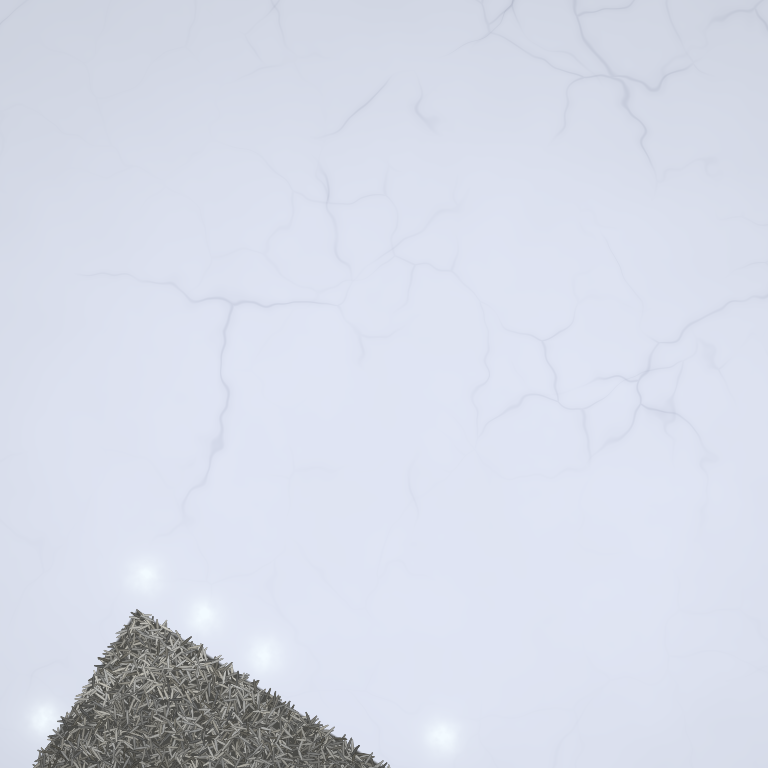
A WebGL 2 fragment shader for this texture:

```glsl
#version 300 es
precision highp float;
// Pale polished marble floor with faint veins, lamp glints and the corner of a shaggy rug.

uniform vec2 u_resolution;
out vec4 fragColor;

// Floor
const vec3 FLOOR_BRIGHT = vec3(0.876, 0.896, 0.953);
const vec3 FLOOR_DIM = vec3(0.800, 0.820, 0.868);
const vec2 LIGHT_CENTER = vec2(0.55, 0.38);
const float MOTTLE = 0.010;

// Veins
const vec3 VEIN_TINT = vec3(0.068, 0.066, 0.058);
const float VEIN_WIDTH = 0.0018;
const float VEIN_HALO = 0.008;

// Glints
const vec3 GLINT_COLOR = vec3(0.95, 0.98, 1.0);
const vec2 GLINT_START = vec2(0.189, 0.249);
const vec2 GLINT_STEP = vec2(0.078, -0.051);
const vec2 LOW_GLINT_START = vec2(0.059, 0.062);
const vec2 LOW_GLINT_STEP = vec2(0.517, -0.022);
const float GLINT_RADIUS = 0.021;

// Rug
const vec2 RUG_CORNER = vec2(0.178, 0.207);
const vec2 RUG_LEFT = vec2(-0.544, -0.839);
const vec2 RUG_RIGHT = vec2(0.844, -0.537);
const vec3 RUG_BASE = vec3(0.29, 0.29, 0.28);
const vec3 FIBRE_DARK = vec3(0.34, 0.34, 0.33);
const vec3 FIBRE_LIGHT = vec3(0.70, 0.70, 0.685);
const float FIBRE_CELL = 0.009;
const float FIBRE_HALF_LENGTH = 0.0085;
const float FIBRE_RADIUS = 0.0019;
const int FIBRE_LAYERS = 3;

vec2 hash22(vec2 p) {
    vec3 q = fract(p.xyx * vec3(0.1031, 0.1030, 0.0973));
    q += dot(q, q.yzx + 33.33);
    return fract((q.xx + q.yz) * q.zy);
}

float noise(vec2 p) {
    vec2 i = floor(p), f = fract(p);
    f = f * f * (3.0 - 2.0 * f);
    float low = mix(hash22(i).x, hash22(i + vec2(1, 0)).x, f.x);
    float high = mix(hash22(i + vec2(0, 1)).x, hash22(i + vec2(1, 1)).x, f.x);
    return mix(low, high, f.y);
}

float fbm(vec2 p) {
    float sum = 0.0, gain = 0.5;
    for (int i = 0; i < 4; i++) {
        sum += gain * noise(p);
        p = mat2(1.6, 1.2, -1.2, 1.6) * p + 17.3;
        gain *= 0.5;
    }
    return sum / 0.9375;
}

// Distance to the nearest border between scattered cells
float crackDistance(vec2 p) {
    vec2 cell = floor(p), nearest = vec2(8.0);
    for (int k = 0; k < 9; k++) {
        vec2 c = cell + vec2(k % 3 - 1, k / 3 - 1);
        vec2 r = c + hash22(c) - p;
        if (dot(r, r) < dot(nearest, nearest)) nearest = r;
    }
    float d = 8.0;
    for (int k = 0; k < 25; k++) {
        vec2 c = cell + vec2(k % 5 - 2, k / 5 - 2);
        vec2 r = c + hash22(c) - p, gap = r - nearest;
        if (dot(gap, gap) > 1e-5) d = min(d, dot(0.5 * (r + nearest), normalize(gap)));
    }
    return d;
}

float veinLayer(vec2 p, float scale, float seed, float px) {
    vec2 warp = vec2(fbm(p * 7.0 + seed), fbm(p * 7.0 + seed + 40.0)) - 0.5;
    float d = crackDistance((p + 0.16 * warp) * scale + seed) / scale;
    float line = 1.0 - smoothstep(0.0, VEIN_WIDTH + px, d);
    float halo = exp(-d * d / (VEIN_HALO * VEIN_HALO));
    float strength = smoothstep(0.40, 0.72, fbm(p * 6.0 + seed * 3.0));
    return strength * (0.65 * line + 0.30 * halo);
}

vec3 floorColor(vec2 p, float px) {
    float falloff = length((p - LIGHT_CENTER) * vec2(0.8, 1.0));
    vec3 color = mix(FLOOR_BRIGHT, FLOOR_DIM, smoothstep(0.2, 0.85, falloff));
    color += MOTTLE * (fbm(p * 14.0) - 0.5);
    float upper = smoothstep(0.22, 0.5, p.y);
    float busy = upper * smoothstep(0.5, 1.1, p.x + 0.4 * p.y);
    float veins = veinLayer(p, 3.6, 5.0, px) * mix(0.25, 1.0, upper);
    veins += veinLayer(p, 8.0, 23.0, px) * mix(0.15, 0.9, busy);
    return color - VEIN_TINT * veins;
}

// Ragged bright core inside a faint glow
float glint(vec2 p, vec2 center) {
    float r = length(p - center) / GLINT_RADIUS;
    float ragged = mix(0.35, 1.25, fbm(p * 90.0));
    return min(1.0, exp(-r * r) * ragged + 0.16 * exp(-0.2 * r * r));
}

float rugDepth(vec2 p) {
    vec2 q = p - RUG_CORNER;
    float left = RUG_LEFT.x * q.y - RUG_LEFT.y * q.x;
    float right = RUG_RIGHT.y * q.x - RUG_RIGHT.x * q.y;
    return min(left, right);
}

// Overlapping short fibres; those rooted inside the rug fray its edge
vec3 addRug(vec3 color, vec2 p, float px) {
    float depth = rugDepth(p);
    if (depth < -0.03) return color;
    color = mix(color, RUG_BASE, smoothstep(-0.001, 0.004, depth));
    float shade = mix(0.88, 1.06, smoothstep(0.0, 0.2, p.y)) + 0.24 * (fbm(p * 22.0) - 0.5);
    for (int k = 0; k < 25 * FIBRE_LAYERS; k++) {
        int layer = k / 25, n = k % 25;
        vec2 shift = vec2(0.37, 0.61) * float(layer);
        vec2 cell = floor(p / FIBRE_CELL + shift) + vec2(n % 5 - 2, n / 5 - 2);
        vec2 place = hash22(cell + 71.0 * float(layer));
        vec2 look = hash22(cell + 71.0 * float(layer) + 300.0);
        vec2 root = (cell + place - shift) * FIBRE_CELL;
        if (rugDepth(root) < 0.0) continue;
        float angle = 6.2832 * look.x;
        vec2 dir = vec2(cos(angle), sin(angle)), q = p - root;
        float along = clamp(dot(q, dir), -FIBRE_HALF_LENGTH, FIBRE_HALF_LENGTH);
        float across = length(q - dir * along);
        float radius = FIBRE_RADIUS * (1.0 - 0.5 * abs(along) / FIBRE_HALF_LENGTH);
        float cover = 1.0 - smoothstep(radius - 0.5 * px, radius + 0.5 * px, across);
        vec3 fibre = mix(FIBRE_DARK, FIBRE_LIGHT, look.y) + vec3(0.02, 0.008, -0.02) * (place.x - 0.3);
        fibre *= shade * mix(1.06, 0.72, smoothstep(0.3, 1.0, across / radius));
        color = mix(color, fibre, cover);
    }
    return color;
}

void main() {
    float px = 1.0 / min(u_resolution.x, u_resolution.y);
    vec2 p = gl_FragCoord.xy * px;
    vec3 color = floorColor(p, px);
    for (int i = 0; i < 3; i++)
        color = mix(color, GLINT_COLOR, glint(p, GLINT_START + float(i) * GLINT_STEP));
    for (int i = 0; i < 2; i++)
        color = mix(color, GLINT_COLOR, glint(p, LOW_GLINT_START + float(i) * LOW_GLINT_STEP));
    fragColor = vec4(addRug(color, p, px), 1.0);
}
```
